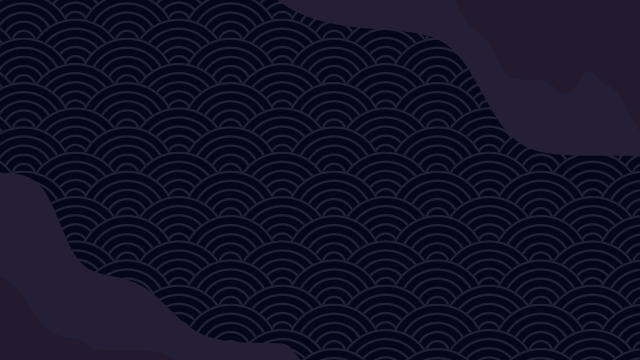
Give the GLSL for this background, as a Shadertoy shader.

```glsl
const float CANVAS_HEIGHT = 432.0;           // design units over the full height
const vec3 NIGHT = vec3(0.024, 0.024, 0.106);
const vec3 RING = vec3(0.135, 0.132, 0.212);
const vec3 PLUM = vec3(0.141, 0.122, 0.212);
const vec3 WINE = vec3(0.137, 0.100, 0.183);

const vec2 SCALE_PERIOD = vec2(124.1, 53.2); // spacing of one set of fans
const vec2 FIRST_CREST = vec2(400.8, 226.0);
const vec2 SECOND_SET = vec2(62.05, 22.8);   // offset of the interleaved set
const float FAN_RADIUS = 57.5;
const float RING_GAP = 10.95;
const float RING_HALF_WIDTH = 1.4;

float logistic(float x, float center, float width) {
    return 1.0 / (1.0 + exp(clamp((center - x) / width, -40.0, 40.0)));
}

float saturatingRise(float x, float start, float width) {
    return 1.0 - exp(-max((x - start) / width, -1.0));
}

float bump(float x, float center, float width) {
    float t = (x - center) / width;
    return exp(-t * t);
}

// Smooth coverage of the region where field is positive
float coverage(float field) {
    vec2 gradient = vec2(dFdx(field), dFdy(field));
    return clamp(field / max(length(gradient), 1e-4) + 0.5, 0.0, 1.0);
}

// One fan of concentric rings, painted over the layers behind it
vec3 paintFan(vec3 behind, vec2 offset, float pixel) {
    float inward = FAN_RADIUS - length(offset);
    float ringOffset = abs(mod(inward + 0.5 * RING_GAP, RING_GAP) - 0.5 * RING_GAP);
    float ring = clamp((RING_HALF_WIDTH - ringOffset) / pixel + 0.5, 0.0, 1.0);
    float disc = clamp((inward + RING_HALF_WIDTH) / pixel + 0.5, 0.0, 1.0);
    return mix(behind, mix(NIGHT, RING, ring), disc);
}

// Overlapping fans, painted from the upper rows to the lower ones
vec3 fanPattern(vec2 p, float pixel) {
    vec2 q = p - FIRST_CREST + vec2(0.0, FAN_RADIUS);
    float row = floor(q.y / SCALE_PERIOD.y);
    vec3 color = NIGHT;
    for (int i = 1; i >= -1; i--) {
        for (int set = 1; set >= 0; set--) {
            vec2 offset = q - float(set) * SECOND_SET;
            offset.x -= SCALE_PERIOD.x * round(offset.x / SCALE_PERIOD.x);
            offset.y -= SCALE_PERIOD.y * (row + float(i));
            color = paintFan(color, offset, pixel);
        }
    }
    return color;
}

// Depth of the upper right shapes below the top edge
float upperOuter(float x) {
    return 38.0 * saturatingRise(x, 333.0, 48.0) + 149.0 * logistic(x, 579.0, 20.5);
}

float upperInner(float x) {
    return 46.0 * saturatingRise(x, 546.0, 17.0) + 50.0 * logistic(x, 595.0, 6.0)
         + 17.0 * bump(x, 678.0, 16.0) - 12.0 * bump(x, 706.0, 11.0)
         + 85.0 * logistic(x, 757.0, 11.0);
}

// Height of the lower left shapes above the bottom edge
float lowerOuter(float x) {
    return 225.0 - 122.0 * logistic(x, 72.0, 12.5) - 83.0 * logistic(x, 203.0, 21.0)
         - 23.0 * logistic(x, 354.0, 4.0);
}

float lowerInner(float x) {
    return 105.0 - 80.0 * logistic(x, 35.0, 13.0) - 14.0 * logistic(x, 105.0, 5.0)
         - 17.0 * logistic(x, 206.0, 7.0);
}

void mainImage(out vec4 fragColor, in vec2 fragCoord) {
    float pixel = CANVAS_HEIGHT / iResolution.y;
    vec2 p = fragCoord * pixel;
    float depth = CANVAS_HEIGHT - p.y;

    vec3 color = fanPattern(p, pixel);

    // Corner layers
    float outer = max(coverage(upperOuter(p.x) - depth), coverage(lowerOuter(p.x) - p.y));
    float inner = max(coverage(upperInner(p.x) - depth), coverage(lowerInner(p.x) - p.y));
    color = mix(color, PLUM, outer);
    color = mix(color, WINE, inner);

    fragColor = vec4(color, 1.0);
}
```
